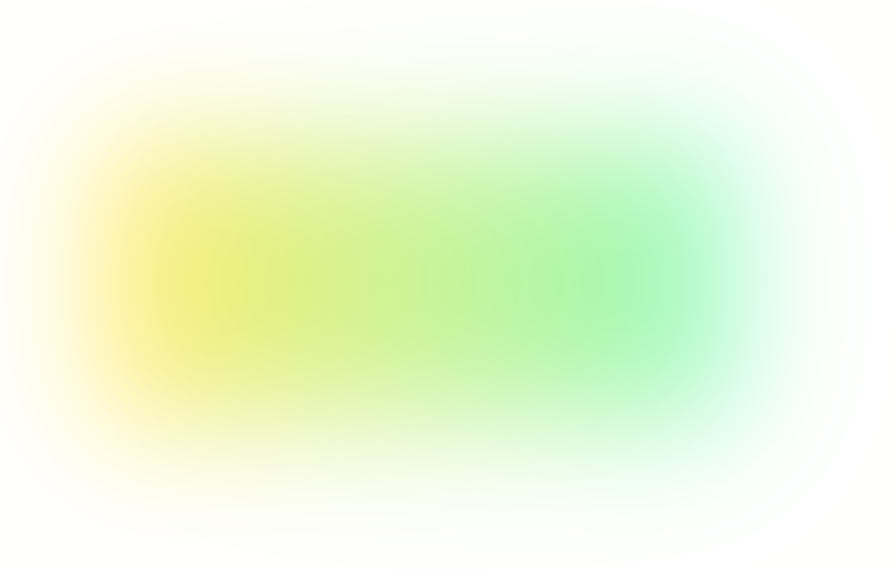
Write a Shadertoy shader that draws this background.

```glsl
// Soft blurred bar fading from yellow to mint green on white.
#define CENTER vec2(-0.054, 0.005)  // offset from the canvas centre, in heights
#define HALF_SIZE vec2(0.547, 0.245)
#define BLUR 0.112                  // standard deviation of the blur
#define PAPER vec3(1.0, 1.0, 0.998)
#define YELLOW vec3(1.0, 0.925, 0.425)
#define MINT vec3(0.58, 0.98, 0.737)

// Gaussian cumulative distribution, tanh approximation
vec2 gaussianStep(vec2 z) {
    z = clamp(z, -4.0, 4.0);
    return 0.5 + 0.5 * tanh(0.79788 * (z + 0.044715 * z * z * z));
}

// Coverage of a box after a Gaussian blur
float blurredBox(vec2 p, vec2 halfSize, float sigma) {
    vec2 cover = gaussianStep((p + halfSize) / sigma)
               - gaussianStep((p - halfSize) / sigma);
    return cover.x * cover.y;
}

void mainImage(out vec4 fragColor, in vec2 fragCoord) {
    vec2 p = (fragCoord - 0.5 * iResolution.xy) / iResolution.y - CENTER;

    // Horizontal colour ramp across the bar
    float ramp = clamp(0.5 + 0.5 * p.x / HALF_SIZE.x, 0.0, 1.0);
    vec3 barColor = mix(YELLOW, MINT, ramp);

    // Lay the blurred bar over the paper
    float coverage = blurredBox(p, HALF_SIZE, BLUR);
    fragColor = vec4(mix(PAPER, barColor, coverage), 1.0);
}
```
